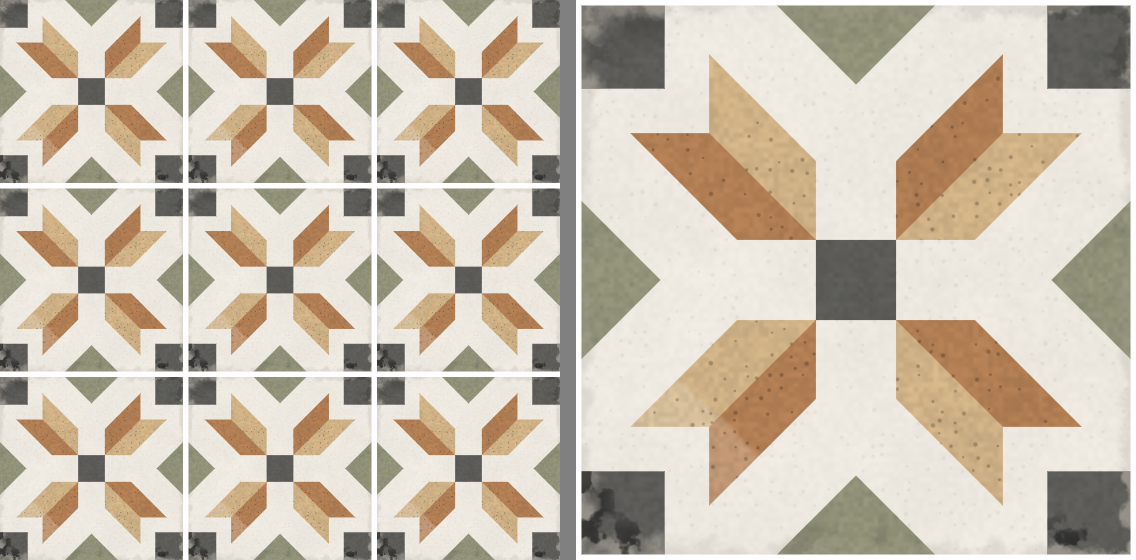
Left, the full canvas; right, a detail of the centre.
A WebGL 1 fragment shader for this pattern:

```glsl
precision highp float;

uniform vec2 u_resolution;

// Layout: the gap is in canvas units, the shapes in half tiles
const float TILES = 3.0;
const float GAP = 0.0098;
const float CENTRE_HALF = 0.146;
const float CORNER_START = 0.697;
const float TRIANGLE_SIZE = 0.288;
const float PETAL_START = 0.146;
const float PETAL_END = 0.535;
const float PETAL_WIDTH = 0.287;
const float FADE_START = 1.0;

// Surface
const float GRAIN = 0.10;
const float MOTTLE = 0.07;
const float PIT_CELLS = 24.0;
const float EDGE_WEAR = 0.055;

const vec3 GROUT = vec3(0.995);
const vec3 CREAM = vec3(0.930, 0.912, 0.880);
const vec3 TAN = vec3(0.805, 0.690, 0.520);
const vec3 RUST = vec3(0.690, 0.490, 0.325);
const vec3 SAGE = vec3(0.565, 0.570, 0.470);
const vec3 CHARCOAL = vec3(0.360, 0.358, 0.345);
const vec3 DUST = vec3(0.640, 0.620, 0.580);
const vec3 SOOT = vec3(0.140, 0.140, 0.135);

float hash(vec2 p) {
    vec3 q = fract(vec3(p.xyx) * 0.1031);
    q += dot(q, q.yzx + 33.33);
    return fract((q.x + q.y) * q.z);
}

float noise(vec2 p) {
    vec2 cell = floor(p);
    vec2 f = fract(p);
    f = f * f * (3.0 - 2.0 * f);
    float low = mix(hash(cell), hash(cell + vec2(1.0, 0.0)), f.x);
    float high = mix(hash(cell + vec2(0.0, 1.0)), hash(cell + 1.0), f.x);
    return mix(low, high, f.y);
}

float fbm(vec2 p) {
    float sum = 0.0;
    float weight = 0.533;
    for (int i = 0; i < 4; i++) {
        sum += weight * noise(p);
        p = p * 2.1 + 7.3;
        weight *= 0.5;
    }
    return sum;
}

// Sparse round pits, one candidate per cell
float pits(vec2 p) {
    vec2 cell = floor(p);
    vec2 centre = 0.25 + 0.5 * vec2(hash(cell + 3.1), hash(cell + 17.7));
    float radius = 0.08 + 0.12 * hash(cell + 41.0);
    float dist = length(fract(p) - centre);
    return step(0.72, hash(cell + 59.0)) * (1.0 - smoothstep(radius * 0.5, radius + 0.08, dist));
}

float cover(float dist, float px) {
    return clamp(0.5 - dist / px, 0.0, 1.0);
}

void main() {
    vec2 uv = gl_FragCoord.xy / u_resolution;
    float tile = (1.0 - (TILES - 1.0) * GAP) / TILES;
    float pitch = tile + GAP;
    vec2 p = (mod(uv + 0.5 * GAP, pitch) - 0.5 * pitch) * 2.0 / tile;
    float px = 2.0 / (tile * min(u_resolution.x, u_resolution.y));

    vec2 a = abs(p);
    float inner = min(a.x, a.y);
    float outer = max(a.x, a.y);
    vec2 seed = p + 5.0;

    // Shape masks
    float petalDist = max(max(PETAL_START - inner, inner - PETAL_END),
                          (outer - inner - PETAL_WIDTH) * 0.7071);
    float petal = cover(petalDist, px);
    float rustSide = cover((a.x - a.y) * sign(p.x * p.y) * 0.7071, px);
    float triangle = cover((inner + 1.0 - outer - TRIANGLE_SIZE) * 0.7071, px);
    float corner = cover(CORNER_START - inner, px);
    float dark = max(corner, cover(outer - CENTRE_HALF, px));

    // Flat colours, with a pale patch across the lower left petals
    float faded = smoothstep(-0.02, 0.03, -p.x - p.y - FADE_START + 0.06 * (fbm(seed * 9.0) - 0.5));
    vec3 petalColor = mix(mix(TAN, RUST, rustSide), CREAM, 0.22 * faded);
    vec3 color = mix(CREAM, petalColor, petal);
    color = mix(color, SAGE, triangle);
    color = mix(color, CHARCOAL, dark);

    // Mineral grain, soft mottling and pits
    float pigment = max(petal, max(triangle, dark));
    float grain = noise(seed * 55.0) - 0.5;
    float mottle = fbm(seed * 5.0) - 0.5;
    color *= 1.0 + mix(0.25, 1.0, pigment) * GRAIN * grain + mix(0.5, 1.0, pigment) * MOTTLE * mottle;
    color *= 1.0 - mix(0.04, 0.22, petal) * pits(seed * PIT_CELLS);

    // Ragged wear: dusty rims, stronger on the left, and sooty lower corners
    float edge = 1.0 - outer;
    float ragged = fbm(seed * 14.0) - 0.5;
    float reach = EDGE_WEAR * (1.0 - 0.4 * p.x * corner);
    float rim = 1.0 - smoothstep(0.0, reach, edge + 0.12 * ragged);
    color = mix(color, DUST, rim * mix(0.22, 0.8, corner));
    float low = smoothstep(0.0, -0.9, p.y);
    float blot = smoothstep(0.54, 0.66, fbm(seed * 11.0 + 20.0)) * (1.0 - smoothstep(0.04, 0.2, edge));
    color = mix(color, SOOT, blot * mix(0.12 * triangle, 0.8, corner) * mix(0.3, 1.0, low));

    color = mix(GROUT, color, cover(outer - 1.0, px));
    gl_FragColor = vec4(color, 1.0);
}
```
